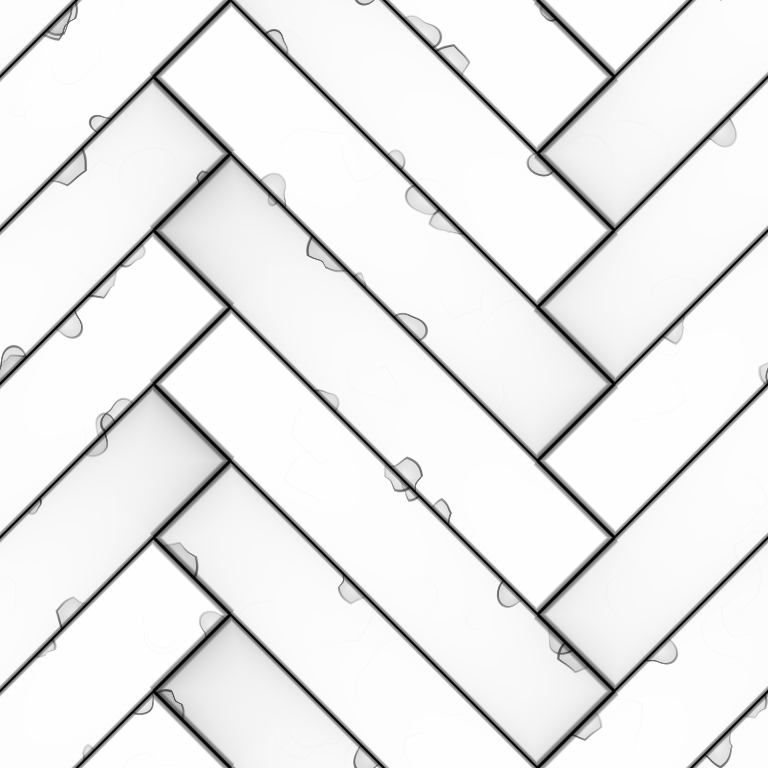
Write a three.js fragment shader that draws this pattern.

```glsl
varying vec2 vUv;

const float PLANK_LENGTH = 5.0;
const float END_GAP_SCALE = 0.7;
const int EDGE_CHIPS = 5;
const int MARKS = 10;

float hash(float n) {
  return fract(sin(n * 12.9898 + 4.137) * 4375.85);
}

// Herringbone cell: x along the plank, y across it, z plank id, w direction
vec4 herringbone(vec2 p) {
  vec2 cell = floor(p);
  vec2 f = fract(p);
  float stepIndex = mod(cell.x + cell.y, 2.0 * PLANK_LENGTH);
  if (stepIndex < PLANK_LENGTH) {
    return vec4(stepIndex + f.x, f.y, mod(-cell.y, PLANK_LENGTH), 0.0);
  }
  return vec4(stepIndex - PLANK_LENGTH + f.y, f.x, mod(cell.x, PLANK_LENGTH), 1.0);
}

// Distance to the joint; joints at plank ends are wider
float jointDistance(vec2 q) {
  float low = q.y * (q.x < 1.0 ? END_GAP_SCALE : 1.0);
  float high = (1.0 - q.y) * (q.x > PLANK_LENGTH - 1.0 ? END_GAP_SCALE : 1.0);
  float ends = min(q.x, PLANK_LENGTH - q.x) * END_GAP_SCALE;
  return min(min(low, high), ends);
}

// Dark core with soft grey bevels
float jointTone(float d) {
  return 0.02 + 0.56 * smoothstep(0.004, 0.017, d) + 0.42 * smoothstep(0.02, 0.044, d);
}

// Irregular flake: x is its outline, y its fill
vec2 flake(vec2 p, float radius, float seed) {
  float angle = atan(p.y, p.x);
  float wobble = 1.0 + 0.18 * sin(2.0 * angle + seed) + 0.1 * sin(3.0 * angle + 2.3 * seed);
  float facet = max(abs(p.x) * 0.8 + abs(p.y) * 0.5, abs(p.y) * 1.05);
  float size = mix(length(p), facet, step(0.6, hash(seed + 0.7)));
  float d = size / wobble - radius;
  float outline = 1.0 - smoothstep(0.003, 0.014, abs(d));
  outline *= 0.6 + 0.4 * sin(angle + seed * 3.0);
  float fill = smoothstep(0.006, -0.006, d) * (0.4 + 0.6 * smoothstep(-radius, 0.0, d));
  return vec2(outline, fill);
}

// Chips along the long edges, then faint arcs on the face
float wear(vec2 q, float seed) {
  float dark = 0.0;
  for (int i = 0; i < MARKS; i++) {
    float s = seed * 17.0 + float(i) * 3.1;
    bool onEdge = i < EDGE_CHIPS;
    float side = hash(s + 0.3);
    float sizeMix = hash(s + 0.9);
    float radius = onEdge ? mix(0.06, 0.17, sizeMix) : mix(0.1, 0.35, sizeMix);
    vec2 center = vec2(hash(s) * PLANK_LENGTH, onEdge ? step(0.5, side) : side);
    vec2 mark = flake(q - center, radius, s);
    dark += onEdge ? 0.5 * mark.x + 0.11 * mark.y : 0.025 * max(mark.x - 0.4, 0.0);
  }
  return min(dark, 0.6);
}

// Grey wash that fades away from one end of the plank
float endShade(vec2 q, float id, float seed, float d) {
  bool farEnd = id == 0.0 || id == 2.0;
  float strength = mod(seed, 3.0) == 1.0 ? 1.0 : 0.55;
  float reach = farEnd ? PLANK_LENGTH - q.x : q.x;
  float wash = 0.07 * exp(-reach * 0.8);
  float edge = 0.17 * exp(-d / 0.11) * exp(-reach * 0.9);
  return strength * (wash + edge);
}

void main() {
  // Diagonal axes, with five planks per canvas
  vec2 diagonal = vec2(vUv.x - vUv.y, vUv.x + vUv.y) * PLANK_LENGTH + vec2(3.5, -5.5);
  vec4 plank = herringbone(diagonal);
  float seed = plank.z + plank.w * PLANK_LENGTH;
  float d = jointDistance(plank.xy);

  float face = 0.998 - endShade(plank.xy, plank.z, seed, d) - wear(plank.xy, seed);
  gl_FragColor = vec4(vec3(face * jointTone(d)), 1.0);
}
```
